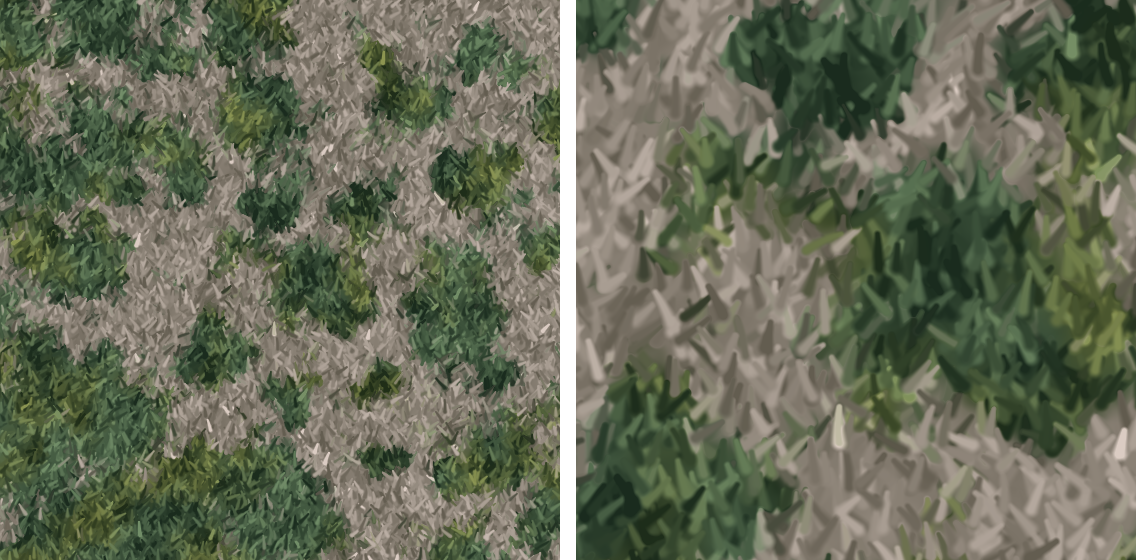
Left: the whole. Right: its middle third, enlarged.
This texture is drawn by a Shadertoy shader. Its source:

```glsl
const vec3 STRAW_DARK  = vec3(0.39, 0.365, 0.315);
const vec3 STRAW_LIGHT = vec3(0.75, 0.70, 0.66);
const vec3 GRASS_DARK  = vec3(0.11, 0.17, 0.11);
const vec3 GRASS_LIGHT = vec3(0.45, 0.52, 0.36);
const vec3 YELLOW_TINT = vec3(1.14, 1.05, 0.82);
const vec3 BLUE_TINT   = vec3(0.92, 1.00, 1.06);

const int   BLADE_LAYERS = 5;
const float BLADE_CELL   = 0.020;   // spacing of blades
const float BLADE_LENGTH = 0.012;   // half length
const float BLADE_WIDTH  = 0.0045;  // half width with its soft edge
const float BLADE_SPREAD = 2.0;     // range of lean in radians
const float CLUMP_SCALE  = 7.0;
const float TUFT_SCALE   = 16.0;
const float SHADOW_SCALE = 11.0;
const vec2  COVER_RANGE  = vec2(0.22, 0.50);
const float COVER_JITTER = 0.26;
const float LUSH_GAIN    = 0.27;
const float SHADOW_DEPTH = 0.42;

vec3 hash3(vec2 p) {
    vec3 h = fract(p.xyx * vec3(0.1031, 0.1030, 0.0973));
    h += dot(h, h.yxz + 33.33);
    return fract((h.xxy + h.yzz) * h.zyx);
}

// Layered sines, roughly -1 to 1
float waves(vec2 p) {
    float sum = 0.0, amp = 0.5;
    for (int i = 0; i < 4; i++) {
        sum += amp * sin(p.x + 1.7 * sin(p.y)) * cos(p.y + 1.3 * sin(p.x * 0.8));
        p = mat2(1.2, 1.5, -1.5, 1.2) * p + 2.3;
        amp *= 0.6;
    }
    return sum;
}

// Cellular noise: cones of random radius, 1 at a clump centre and 0 outside
float clumps(vec2 p, float seed) {
    vec2 cell = floor(p);
    float height = 0.0;
    for (int y = -1; y <= 1; y++)
    for (int x = -1; x <= 1; x++) {
        vec2 id = cell + vec2(x, y);
        vec3 rnd = hash3(id + seed);
        float radius = mix(0.35, 0.95, rnd.z);
        height = max(height, 1.0 - length(p - id - rnd.xy) / radius);
    }
    return height;
}

// Dense turf along the left, widening towards the bottom
float lushness(vec2 p) {
    float edge = mix(0.42, 0.09, smoothstep(0.10, 0.50, p.y));
    return 1.0 - smoothstep(edge - 0.18, edge + 0.12, p.x);
}

// Overlapping soft blades: xy is the blade's root position, zw its random values
vec4 blades(vec2 p) {
    vec4 top = vec4(p, 0.40, 0.5);
    float wind = 0.5 * waves(p * 9.0) - 0.15;
    for (int layer = 0; layer < BLADE_LAYERS; layer++) {
        vec2 offset = float(layer) * vec2(0.37, 0.61);
        vec2 grid = p / BLADE_CELL + offset;
        for (int y = -1; y <= 1; y++)
        for (int x = -1; x <= 1; x++) {
            vec2 id = floor(grid) + vec2(x, y);
            vec3 place = hash3(id + float(layer) * 57.0 + 11.0);
            vec3 look = hash3(id + float(layer) * 91.0 + 203.0);
            vec2 root = (id + place.xy - offset) * BLADE_CELL;
            float lean = (place.z - 0.5) * BLADE_SPREAD - wind;
            vec2 along = vec2(sin(lean), cos(lean));
            vec2 d = p - root;
            float reach = BLADE_LENGTH * mix(0.5, 1.0, look.z);
            float t = clamp(dot(d, along), -reach, reach);
            float width = BLADE_WIDTH * (1.0 - 0.35 * t / reach);
            float mask = 1.0 - smoothstep(0.15 * width, width, length(d - t * along));
            float chip = 0.6 * step(0.994, look.x);
            top = mix(top, vec4(root, look.x + chip, look.y), mask);
        }
    }
    return top;
}

void mainImage(out vec4 fragColor, in vec2 fragCoord) {
    vec2 p = fragCoord / iResolution.y;
    vec4 blade = blades(p);
    vec2 root = blade.xy;

    // Ragged patches of grass over dry straw
    vec2 warped = root + 0.022 * vec2(waves(root * 23.0), waves(root.yx * 25.0 + 4.0));
    float field = 0.65 * clumps(warped * CLUMP_SCALE, 5.0)
                + 0.35 * clumps(warped * TUFT_SCALE, 71.0)
                + LUSH_GAIN * lushness(warped)
                + COVER_JITTER * (blade.w - 0.5);
    float cover = smoothstep(COVER_RANGE.x, COVER_RANGE.y, field);

    // Light on the blades, with dark hollows inside the turf
    float hollow = clumps(warped * SHADOW_SCALE, 137.0);
    float patchLight = 0.14 * waves(root * 31.0 + 7.0);
    float strawTone = blade.z + patchLight - 0.12 * hollow;
    float grassTone = 0.12 + blade.z + patchLight - SHADOW_DEPTH * hollow;

    vec3 straw = mix(STRAW_DARK, STRAW_LIGHT, clamp(strawTone, 0.0, 1.3));
    vec3 grass = mix(GRASS_DARK, GRASS_LIGHT, clamp(grassTone, 0.0, 1.1));
    grass *= mix(BLUE_TINT, YELLOW_TINT, smoothstep(-0.15, 0.75, waves(root * 11.0 + 2.0)));

    fragColor = vec4(mix(straw, grass, cover), 1.0);
}
```
